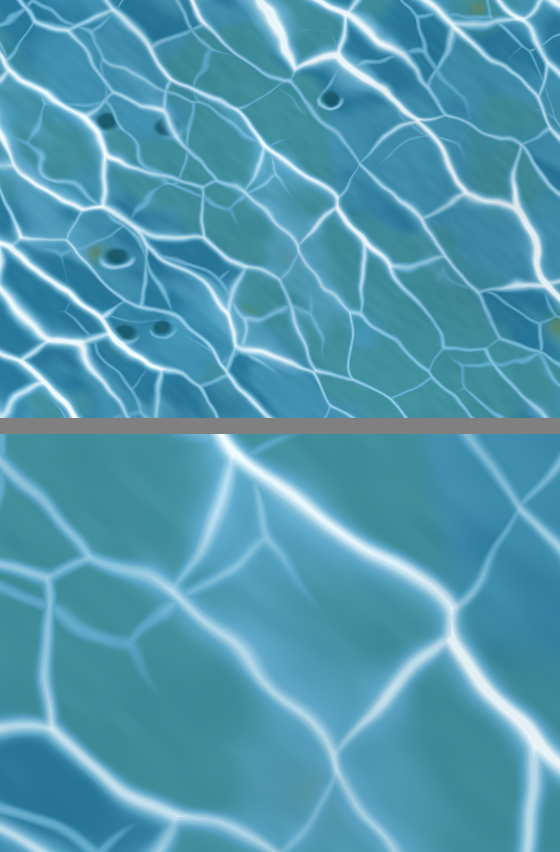
Top, the full canvas; bottom, a detail of the centre.
Reproduce this texture procedurally as a Shadertoy shader.

```glsl
const vec3 DEEP = vec3(0.16, 0.47, 0.605);
const vec3 WATER = vec3(0.25, 0.56, 0.685);
const vec3 TEAL = vec3(0.25, 0.55, 0.60);
const vec3 SKY = vec3(0.35, 0.64, 0.77);
const vec3 PALE = vec3(0.51, 0.74, 0.84);
const vec3 FOAM = vec3(0.71, 0.85, 0.92);
const vec3 GLINT = vec3(0.91, 0.96, 0.98);
const vec3 PEBBLE = vec3(0.09, 0.33, 0.40);
const vec3 OLIVE = vec3(0.42, 0.52, 0.28);

const vec2 FLOW = vec2(0.75, -0.66);      // direction of the long ripples
const vec2 CELL = vec2(0.25, 0.122);      // ripple size along and across
const vec2 FAINT_CELL = vec2(0.23, 0.16);
const float CORE = 0.0062;
const float GLOW = 0.0135;
const float BEND = 0.16;                  // broad and fine bending of the ripples
const float WIGGLE = 0.055;
const int PEBBLES = 6;

float hash(vec2 p) {
    return fract(sin(dot(p, vec2(127.1, 311.7))) * 43758.5453);
}

vec2 hash2(vec2 p) {
    return vec2(hash(p), hash(p + 17.3));
}

float noise(vec2 p) {
    vec2 i = floor(p), f = fract(p);
    f = f * f * (3.0 - 2.0 * f);
    return mix(mix(hash(i), hash(i + vec2(1, 0)), f.x),
               mix(hash(i + vec2(0, 1)), hash(i + vec2(1, 1)), f.x), f.y);
}

float fbm(vec2 p) {
    return 0.55 * noise(p) + 0.3 * noise(p * 2.1 + 5.2) + 0.15 * noise(p * 4.3 + 9.7);
}

vec2 warp(vec2 p) {
    return vec2(fbm(p), fbm(p + 31.7)) - 0.5;
}

vec2 site(vec2 id) {
    return id + 0.5 + 0.8 * (hash2(id) - 0.5);
}

// Light along the borders of stretched cells (x) and a random value per cell (y)
vec2 net(vec2 q, vec2 size, float thickness, float crossing) {
    vec2 u = q / size, home = floor(u), nearest = home;
    float best = 1e3;
    for (int j = -1; j <= 1; j++)
    for (int i = -1; i <= 1; i++) {
        vec2 id = home + vec2(i, j), r = site(id) - u;
        if (dot(r, r) < best) { best = dot(r, r); nearest = id; }
    }
    vec2 a = site(nearest) - u;
    float sum = 0.0;
    for (int j = -2; j <= 2; j++)
    for (int i = -2; i <= 2; i++) {
        if (i == 0 && j == 0) continue;
        vec2 id = nearest + vec2(i, j), b = site(id) - u;
        vec2 normal = (b - a) / size;
        float d = max(dot(0.5 * (a + b), b - a) / length(normal), 0.0);
        float along = abs(normal.y) / length(normal);
        float weight = mix(0.7, 1.0, hash(nearest + id + 0.5)) * mix(crossing, 1.0, along);
        float width = thickness * mix(0.75, 1.0, along);
        float core = exp(-pow(d / (CORE * width), 2.0));
        float glow = exp(-d / (GLOW * width));
        // A soft maximum rounds the corners where borders meet
        sum += pow(weight * (0.6 * core + 0.4 * glow), 4.0);
    }
    return vec2(pow(sum, 0.25), hash(nearest + 4.4));
}

void mainImage(out vec4 fragColor, in vec2 fragCoord) {
    vec2 p = fragCoord / iResolution.y;
    float aspect = iResolution.x / iResolution.y;
    vec2 bent = p + BEND * warp(p * 2.0 + 8.0) + WIGGLE * warp(p * 7.0);
    mat2 toFlow = mat2(FLOW.x, -FLOW.y, FLOW.y, FLOW.x);
    vec2 q = toFlow * bent, straight = toFlow * p;

    // Ripple light, swelling into veins and fading out along the flow
    float vein = smoothstep(0.25, 0.8, noise(q * vec2(2.6, 7.0) + 2.0));
    float strength = mix(0.55, 1.3, vein);
    vec2 ripples = net(q + 3.0, CELL, mix(0.75, 1.45, vein), 0.5);
    vec2 drift = 0.06 * warp(p * 6.0 + 20.0);
    float faint = net(q + drift + 7.0, FAINT_CELL, 0.85, 0.7).x;
    float fade = smoothstep(0.25, 0.7, noise(p * 5.0 + 50.0));
    float light = max(ripples.x * strength, faint * 0.42 * fade);

    // Hazy light patches
    float haze = fbm(straight * vec2(3.0, 7.0) + 40.0);
    light += 0.18 * smoothstep(0.54, 0.8, haze);

    // Water body
    float tone = fbm(straight * vec2(3.0, 5.5)) + 0.36 * (ripples.y - 0.5);
    vec3 color = mix(DEEP, WATER, smoothstep(0.36, 0.5, tone));
    float green = smoothstep(0.53, 0.63, fbm(p * 3.0 + 13.0) + 0.16 * (ripples.y - 0.5));
    color = mix(color, TEAL, 0.95 * green);

    // Pebbles with a bright lower rim, and olive specks
    for (int k = 0; k < PEBBLES; k++) {
        vec2 h = hash2(vec2(k, 3.7)), s = hash2(vec2(k, 8.1));
        vec2 center = vec2((0.1 + 0.5 * h.x) * aspect, 0.2 + 0.6 * h.y);
        float radius = mix(0.018, 0.032, s.x);
        vec2 r = (p - center + 0.014 * warp(p * 18.0)) / radius;
        float d = length(r * vec2(0.85, 1.15));
        color = mix(color, PEBBLE, 0.85 * (1.0 - smoothstep(0.6, 1.15, d)));
        light += 0.55 * s.y * exp(-pow((d - 1.3) / 0.25, 2.0)) * smoothstep(0.4, -0.9, r.y);
        vec2 speck = vec2(aspect * s.y, h.x) - p;
        color = mix(color, OLIVE, 0.55 * exp(-dot(speck, speck) / (radius * radius)));
    }

    // Light ramp
    color = mix(color, SKY, smoothstep(0.08, 0.27, light));
    color = mix(color, PALE, smoothstep(0.23, 0.46, light));
    color = mix(color, FOAM, smoothstep(0.42, 0.7, light));
    color = mix(color, GLINT, smoothstep(0.66, 1.0, light));

    // Broad shading and fine streaks
    color *= 1.0 + 0.18 * (fbm(p * 2.0 + 60.0) - 0.5);
    color += 0.03 * (noise(straight * vec2(25.0, 80.0)) - 0.5);
    fragColor = vec4(clamp(color, 0.0, 1.0), 1.0);
}
```
